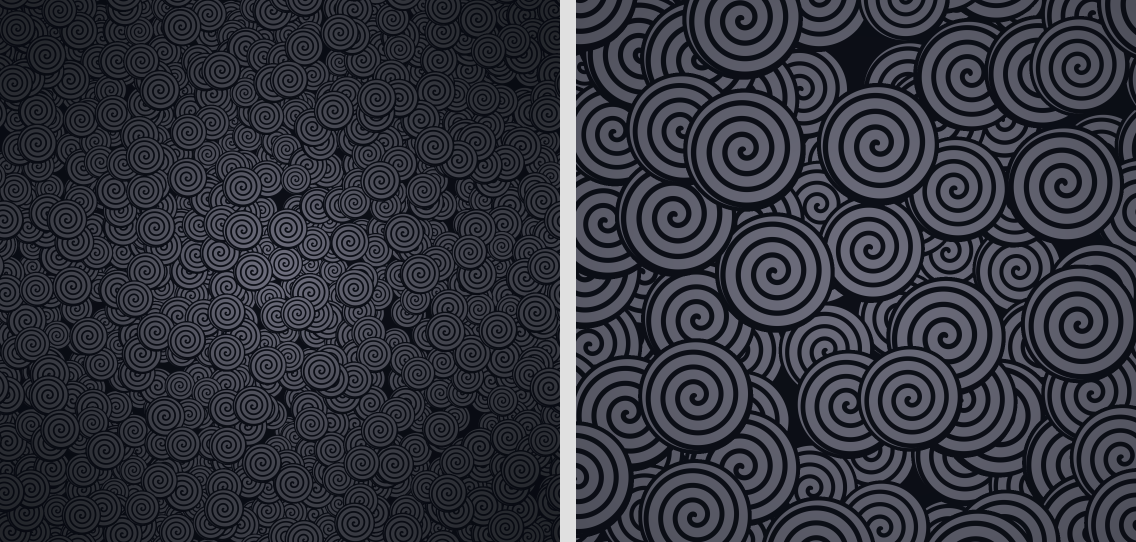
Left: the whole. Right: its middle third, enlarged.
Write a Shadertoy shader that draws this pattern.

```glsl
// Overlapping spiral discs under a soft central glow.
// A wrapping jittered grid scatters discs of random size and depth; the
// topmost disc at each sample draws an Archimedean spiral and a dark rim.

const float TAU = 6.2831853;
const vec2 GRID = vec2(26.0, 25.0); // whole cells across the tile

vec4 hash42(vec2 cell) {
    vec4 q = fract(cell.xyxy * vec4(0.1031, 0.1030, 0.0973, 0.1099));
    q += dot(q, q.wzxy + 33.33);
    return fract((q.xxyz + q.yzzw) * q.zywx);
}

// Ink amount of one spiral disc; soft is the edge width in cells
float spiralInk(vec2 offset, float radius, float tilt, float soft) {
    float dist = length(offset);
    float pitch = radius / 3.9;
    float phase = dist / pitch - atan(offset.y, offset.x) / TAU + tilt;
    float slope = length(vec2(1.0 / pitch, 1.0 / (TAU * max(dist, 0.001))));
    float lineDist = abs(fract(phase + 0.5) - 0.5) / slope;
    float edge = min(lineDist - 0.17 * pitch, radius - dist - 0.27 * pitch);
    return 1.0 - smoothstep(-soft, soft, edge);
}

// Finds the topmost disc covering a point given in cells
float discInk(vec2 p, float soft) {
    vec2 home = floor(p), topOffset = vec2(0.0);
    float topDepth = -1.0, topRadius = 0.0, topTilt = 0.0;
    for (int y = -1; y <= 1; y++)
    for (int x = -1; x <= 1; x++) {
        vec2 cell = home + vec2(x, y);
        vec4 rnd = hash42(mod(cell, GRID) + 7.0);
        vec2 offset = p - cell - mix(vec2(0.1), vec2(0.9), rnd.xy);
        float radius = mix(0.68, 0.95, rnd.z);
        float depth = rnd.z + rnd.w; // large discs tend to lie on top
        if (dot(offset, offset) < radius * radius && depth > topDepth) {
            topDepth = depth;
            topOffset = offset;
            topRadius = radius;
            topTilt = 0.3 * rnd.w;
        }
    }
    return topDepth < 0.0 ? 1.0 : spiralInk(topOffset, topRadius, topTilt, soft);
}

void mainImage(out vec4 fragColor, in vec2 fragCoord) {
    // Supersampling smooths the rims where discs overlap
    float soft = 0.25 * GRID.y / iResolution.y;
    float ink = 0.0;
    for (int j = 0; j < 3; j++)
    for (int i = 0; i < 3; i++) {
        vec2 shift = (vec2(i, j) - 1.0) / 3.0;
        ink += discInk((fragCoord + shift) / iResolution.xy * GRID, soft) / 9.0;
    }

    // Periodic glow: bright centre, dim edges, darkest corners
    vec2 wave = sin(0.5 * TAU * (fragCoord / iResolution.xy - 0.5));
    float dim = pow(0.5 * dot(wave, wave), 0.6);
    vec3 slate = mix(vec3(0.43, 0.43, 0.49), vec3(0.14, 0.15, 0.17), dim);
    vec3 inkColor = mix(vec3(0.05, 0.06, 0.09), vec3(0.03, 0.04, 0.07), dim);

    fragColor = vec4(mix(slate, inkColor, ink), 1.0);
}
```
